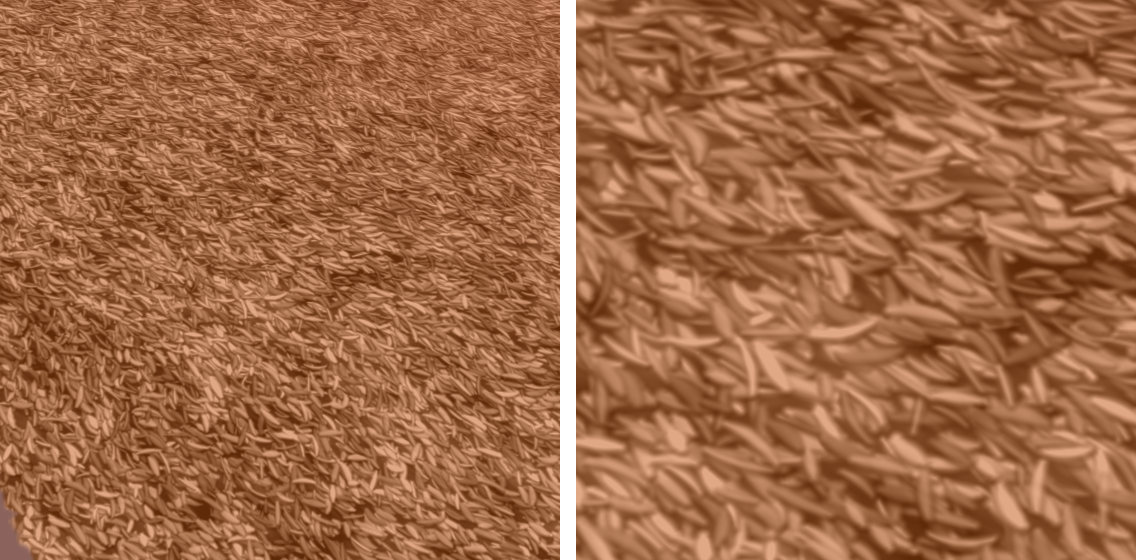
Left: the whole. Right: its middle third, enlarged.
Write a three.js fragment shader that draws this texture.

```glsl
// Ground covered with shredded wood chips, seen at a slant.
// Layers of jittered, bent splinters are painted over each other on a
// perspective plane; each has a tone, a domed top and a soft shadow.

varying vec2 vUv;

const int LAYERS = 6;
const float CELLS = 28.0;      // chip cells across the nearest edge
const float RECESSION = 0.4;   // how fast the ground recedes upward
const float EDGE_SOFTNESS = 0.11;
const float CONTRAST = 1.32;

const vec3 DARK_WOOD = vec3(0.42, 0.21, 0.075);
const vec3 LIGHT_WOOD = vec3(0.82, 0.60, 0.46);
const vec3 RED_HAZE = vec3(0.015, -0.012, -0.004);
const vec3 BARE_CORNER = vec3(0.55, 0.39, 0.36);

float hash(vec2 p) {
  return fract(sin(dot(p, vec2(127.1, 311.7))) * 43758.5453);
}

float valueNoise(vec2 p) {
  vec2 cell = floor(p);
  vec2 f = fract(p);
  f = f * f * (3.0 - 2.0 * f);
  float low = mix(hash(cell), hash(cell + vec2(1.0, 0.0)), f.x);
  float high = mix(hash(cell + vec2(0.0, 1.0)), hash(cell + vec2(1.0)), f.x);
  return mix(low, high, f.y);
}

vec2 rotate(vec2 p, float angle) {
  float c = cos(angle);
  float s = sin(angle);
  return vec2(c * p.x + s * p.y, c * p.y - s * p.x);
}

// Project the canvas onto the receding ground
vec2 groundPosition(vec2 uv) {
  return vec2(uv.x - 0.5, uv.y) / (1.0 - RECESSION * uv.y);
}

// Distance to a splinter along x, bowed sideways and thinner at its ends
float chipDistance(vec2 p, float halfLength, float radius, float bend) {
  p.y += bend * p.x * p.x;
  float along = clamp(p.x, -halfLength, halfLength);
  float taper = along / halfLength;
  return length(vec2(p.x - along, p.y)) - radius * (1.0 - 0.5 * taper * taper);
}

// Main lie of the chips: down to the right, steeper at the near left
float grainAngle(vec2 ground) {
  float steepness = smoothstep(0.9, -0.3, ground.x + ground.y);
  float drift = valueNoise(ground * 5.0 + 7.0) - 0.5;
  return -0.62 - 0.3 * steepness + 0.6 * drift;
}

// Paint one layer of chips over the tone below it
float paintLayer(float tone, vec2 ground, float layer, float soft) {
  vec2 p = ground * CELLS + layer * vec2(17.37, 9.61);
  vec2 home = floor(p);
  float lie = grainAngle(ground);
  for (int j = -1; j <= 1; j++) {
    for (int i = -1; i <= 1; i++) {
      vec2 cell = home + vec2(float(i), float(j));
      vec2 seed = cell + layer * 31.7;
      vec2 center = cell + vec2(hash(seed), hash(seed + 5.3));
      float turn = hash(seed + 11.9) + hash(seed + 23.1) - 1.0;
      float angle = lie + turn * 1.2;
      float halfLength = mix(0.18, 0.68, hash(seed + 37.7));
      float radius = mix(0.09, 0.22, hash(seed + 41.3));
      float bend = (hash(seed + 53.9) - 0.5) * 0.7;
      vec2 local = rotate(p - center, angle);

      // Soft shadow falling below the chip
      vec2 dropped = rotate(p - center + vec2(-0.02, 0.1), angle);
      float shadow = chipDistance(dropped, halfLength, radius, bend);
      tone *= 1.0 - 0.5 * smoothstep(0.13, -0.08, shadow);

      // Chip body, domed and lighter along its upper edge
      float body = chipDistance(local, halfLength, radius, bend);
      float bowed = local.y + bend * local.x * local.x;
      float across = clamp(bowed / radius, -1.0, 1.0);
      float pale = hash(seed + 67.1);
      float dome = 0.12 * across - 0.22 * across * across;
      float chipTone = 0.38 + 0.62 * pale + dome;
      float cover = smoothstep(soft, -soft, body);
      tone = mix(tone, chipTone, cover * 0.92);
    }
  }
  return tone;
}

void main() {
  vec2 ground = groundPosition(vUv);
  float soft = EDGE_SOFTNESS / (1.0 - RECESSION * vUv.y);

  float tone = 0.1;
  for (int k = 0; k < LAYERS; k++) {
    tone = paintLayer(tone, ground, float(k), soft);
  }
  tone = 0.52 + CONTRAST * (tone - 0.43);

  // Broad patches, clumps along the grain and fine fibre
  vec2 grain = rotate(ground, -0.6);
  tone += 0.24 * (valueNoise(ground * 8.0) - 0.5);
  tone += 0.42 * (valueNoise(grain * vec2(18.0, 32.0) + 3.0) - 0.5);
  tone += 0.14 * (valueNoise(grain * vec2(70.0, 180.0)) - 0.5);

  // Contrast fades a little in the distance
  float haze = smoothstep(0.75, 1.6, vUv.y + 0.45 * vUv.x);
  tone = mix(tone, 0.52, 0.25 * haze);

  vec3 color = mix(DARK_WOOD, LIGHT_WOOD, clamp(tone, -0.12, 1.15));
  color += RED_HAZE * haze;

  // Bare floor showing at the near left corner
  float ragged = 0.35 * (valueNoise(vUv * 60.0) - 0.5);
  float corner = vUv.x / 0.06 + vUv.y / 0.13 + ragged;
  color = mix(BARE_CORNER, color, smoothstep(0.8, 1.1, corner));

  gl_FragColor = vec4(color, 1.0);
}
```
